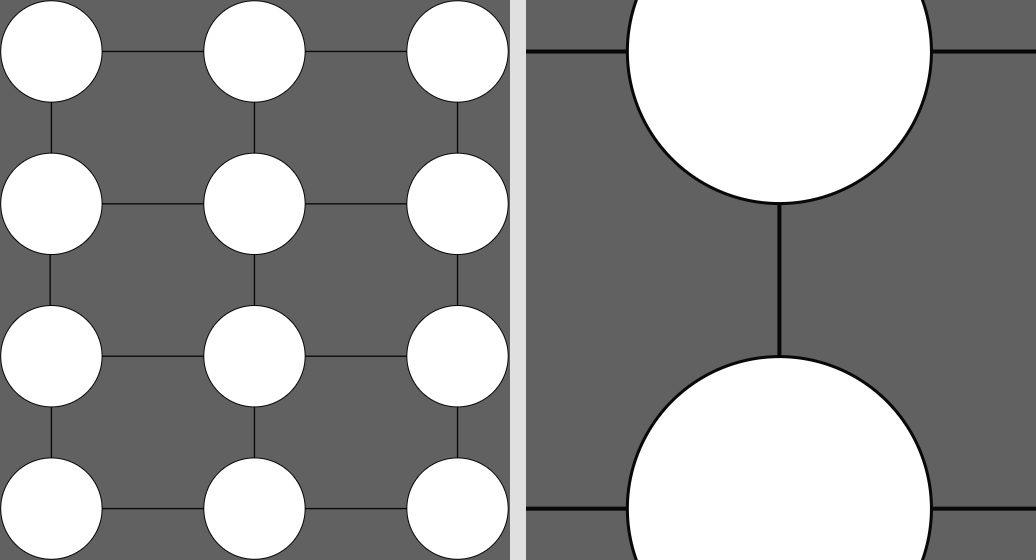
Left, the full canvas; right, a detail of the centre.
Write a WebGL 2 fragment shader that draws this pattern.

```glsl
#version 300 es
precision highp float;

#define GRID vec2(3.0, 4.0)
#define FIRST_CENTER vec2(0.0918, 0.0918)
#define PITCH vec2(0.3626, 0.2721)
#define RADIUS 0.0905
#define LINK_WIDTH 0.0024
#define RIM_WIDTH 0.0018
#define LINK_SHIFT 0.0022
#define GROUND vec3(0.38)
#define DISC vec3(1.0)
#define INK vec3(0.03)

uniform vec2 u_resolution;
out vec4 fragColor;

// Coverage of the inside of a signed distance, one pixel soft
float coverage(float dist, float pixel) {
    return clamp(0.5 - dist / pixel, 0.0, 1.0);
}

void main() {
    // Units of canvas height
    float pixel = 1.0 / u_resolution.y;
    vec2 point = gl_FragCoord.xy * pixel;

    // Nearest node of the grid
    vec2 gridPos = (point - FIRST_CENTER) / PITCH;
    vec2 node = clamp(floor(gridPos + 0.5), vec2(0.0), GRID - 1.0);
    vec2 offset = (gridPos - node) * PITCH;

    // Links run only between the outermost nodes
    vec2 within = step(vec2(0.0), gridPos) * step(gridPos, GRID - 1.0);

    // The middle link of the first column sits slightly to the left
    float shifted = float(node.x == 0.0 && floor(gridPos.y) == 1.0);
    float across = abs(offset.y) - 0.5 * LINK_WIDTH;
    float down = abs(offset.x + LINK_SHIFT * shifted) - 0.5 * LINK_WIDTH;
    float link = max(coverage(across, pixel) * within.x,
                     coverage(down, pixel) * within.y);

    // Disc with a thin rim over the links
    float edge = length(offset) - RADIUS;
    vec3 color = mix(GROUND, INK, link);
    color = mix(color, INK, coverage(edge - 0.5 * RIM_WIDTH, pixel));
    color = mix(color, DISC, coverage(edge + 0.5 * RIM_WIDTH, pixel));

    fragColor = vec4(color, 1.0);
}
```
